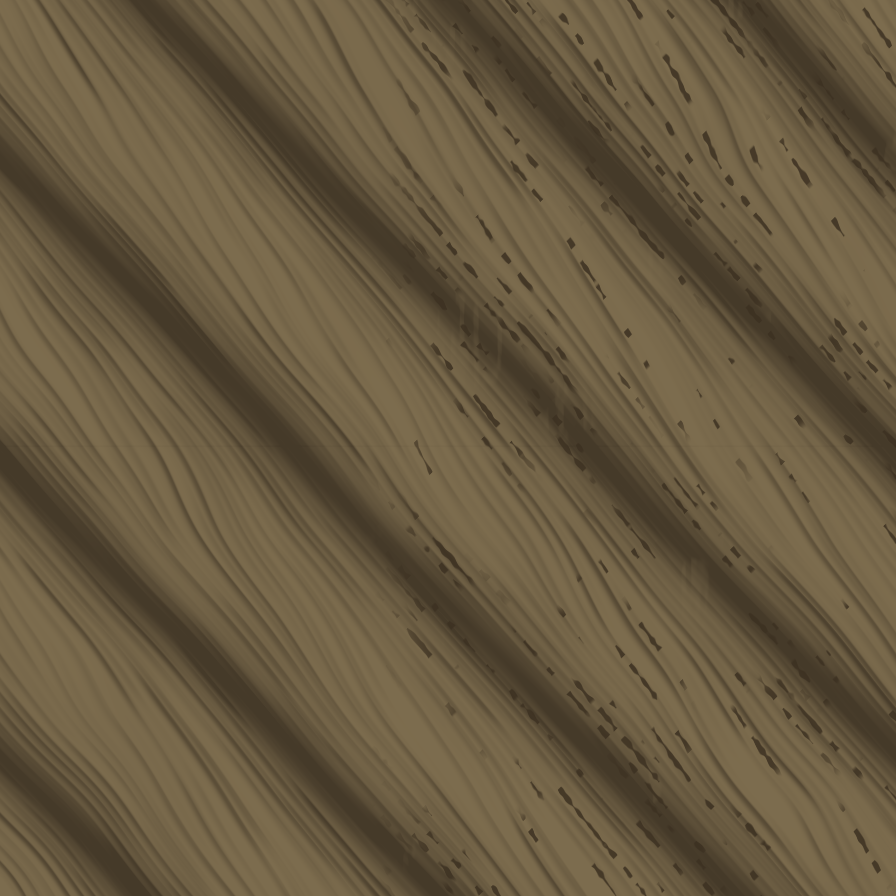
Write a three.js fragment shader that draws this texture.

```glsl
varying vec2 vUv;

const float TAU = 6.2831853;
const float BANDS = 3.0;
const float BAND_START = 0.16;
const vec3 WOOD = vec3(0.487, 0.423, 0.304);
const vec3 BARK = vec3(0.270, 0.226, 0.160);
const vec3 FLECK = vec3(0.235, 0.190, 0.130);

float hash(vec2 p) {
  vec3 q = fract(p.xyx * 0.1031);
  q += dot(q, q.yzx + 33.33);
  return fract((q.x + q.y) * q.z);
}

float noise(vec2 p) {
  vec2 i = floor(p);
  vec2 f = fract(p);
  f = f * f * (3.0 - 2.0 * f);
  float low = mix(hash(i), hash(i + vec2(1.0, 0.0)), f.x);
  float high = mix(hash(i + vec2(0.0, 1.0)), hash(i + vec2(1.0, 1.0)), f.x);
  return mix(low, high, f.y);
}

float bell(float x, float width) {
  x /= width;
  return exp(-x * x);
}

// Dark diagonal band: a dense core inside a wide soft shadow
float bandShade(float phase) {
  float d = fract(phase + 0.5) - 0.5;
  return 0.66 * bell(d, 0.085) + 0.30 * bell(d, 0.19);
}

// Grain coordinate: its level lines are steep between bands and bend along them
float grainCoord(float across, float along, float phase) {
  return along + 9.0 * across + 5.0 * sin(TAU * phase) / (TAU * BANDS);
}

// Fibres at irregular steps of the grain: crisp on one side, soft on the other
float fibres(float grain, float along, float slope, float spacing,
             vec2 widths, float seed) {
  float cell = floor(grain / spacing);
  float shade = 0.0;
  for (int k = -1; k <= 1; k++) {
    float id = cell + float(k);
    float h = hash(vec2(id, seed));
    float centre = (id + 0.2 + 0.6 * h) * spacing;
    float d = (grain - centre) / slope;
    float width = d > 0.0 ? widths.x : widths.y;
    float dash = smoothstep(0.1, 0.8, noise(vec2(along * 7.0, id + seed)));
    float strength = (0.25 + 0.75 * hash(vec2(id, seed + 9.0))) * (0.2 + 0.8 * dash);
    shade = max(shade, strength * bell(d, width));
  }
  return shade;
}

// Ragged chips strung in chains along some of the fibres
float flecks(vec2 uv, float grain, float along, float slope) {
  float spacing = 0.23;
  float id = floor(grain / spacing);
  float d = (fract(grain / spacing) - 0.5) * spacing / slope;
  float ragged = noise(uv * vec2(150.0, 110.0));
  float chain = smoothstep(0.52, 0.68, noise(vec2(along * 9.0, id + 40.0)));
  float chips = smoothstep(0.50, 0.60, noise(vec2(along * 55.0, id + 70.0)));
  float body = 1.0 - smoothstep(0.0015, 0.0035, abs(d) + 0.004 * (ragged - 0.4));
  return body * chain * chips * smoothstep(0.40, 0.50, uv.x);
}

// Small patches of upright scratches that lighten the band cores
float scratches(vec2 uv) {
  float patches = smoothstep(0.74, 0.84, noise(uv * vec2(22.0, 17.0) + 5.0));
  float hatch = smoothstep(0.35, 0.75, noise(uv * vec2(190.0, 28.0)));
  return patches * hatch * smoothstep(0.38, 0.48, uv.x);
}

void main() {
  // Band and grain coordinates with a gentle sway
  float sway = noise(vUv * 5.0) - 0.5;
  float across = vUv.x + vUv.y + 0.014 * sway;
  float along = vUv.x - vUv.y;
  float phase = (across - BAND_START) * BANDS;
  float grain = grainCoord(across, along, phase) + 0.09 * noise(vUv * 10.0);
  float slope = 1.414 * (9.0 + 5.0 * cos(TAU * phase));

  // Shading layers
  float band = bandShade(phase);
  float fine = fibres(grain, along, slope, 0.16, vec2(0.0016, 0.0045), 3.0);
  float faint = fibres(grain, along, slope, 0.095, vec2(0.0026, 0.0050), 21.0);
  float strands = noise(vec2(grain * 7.0, along * 4.0)) - 0.5;
  float fade = 1.0 - 0.75 * band;
  float dark = band + fade * (0.72 * fine + 0.24 * faint) + 0.09 * strands;
  dark -= 0.22 * band * scratches(vUv);

  // Thin level seam across the middle
  dark += 0.06 * bell(vUv.y - 0.502, 0.001);

  vec3 color = mix(WOOD, BARK, clamp(dark, 0.0, 1.0));
  color = mix(color, FLECK, 0.85 * flecks(vUv, grain, along, slope));
  gl_FragColor = vec4(color, 1.0);
}
```
